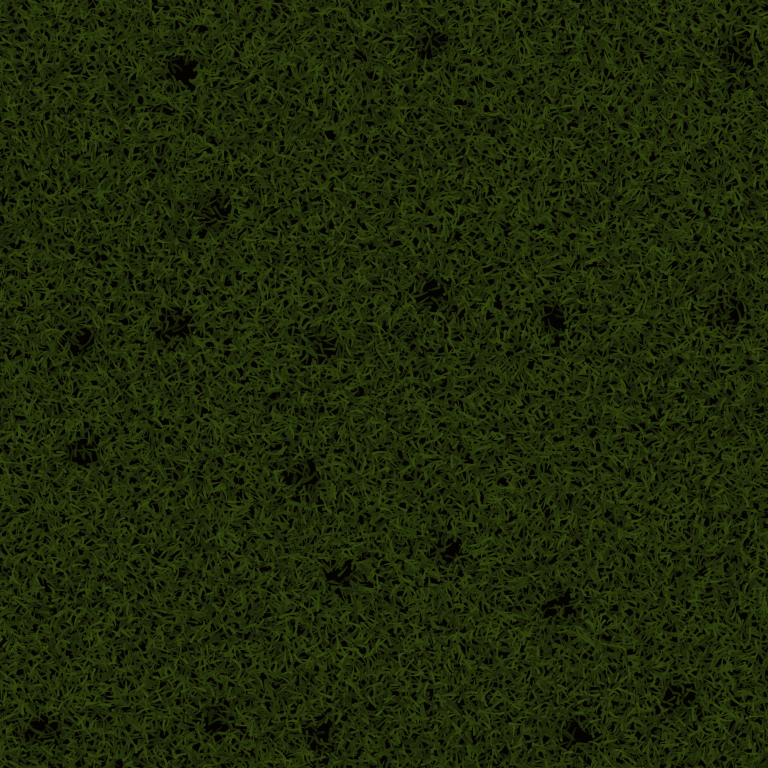
Write a three.js fragment shader that draws this texture.

```glsl
varying vec2 vUv;

#define CELLS 80.0
#define LAYERS 5
#define BLADE_MIN 0.45
#define BLADE_MAX 0.75
#define BLADE_WIDTH 0.15
#define EDGE 0.085
#define SPOT_CELLS 6.0
#define SPOT_RADIUS 0.2
#define SOIL vec3(0.016, 0.012, 0.008)
#define SHADE_GREEN vec3(0.098, 0.132, 0.030)
#define LIT_GREEN vec3(0.210, 0.288, 0.054)

// Four random values per cell, without sine
vec4 hash4(vec2 p) {
  vec4 q = fract(p.xyxy * vec4(0.1031, 0.1030, 0.0973, 0.1099));
  q += dot(q, q.wzxy + 33.33);
  return fract((q.xxyz + q.yzzw) * q.zywx);
}

// Bare spots: 1 at the centre, 0 outside
float bareSpot(vec2 uv) {
  vec2 p = uv * SPOT_CELLS;
  vec4 rnd = hash4(floor(p) + 517.0);
  vec2 centre = mix(vec2(0.25), vec2(0.75), rnd.xy);
  float present = step(0.42, rnd.z);
  return present * (1.0 - smoothstep(0.25, 1.0, distance(fract(p), centre) / SPOT_RADIUS));
}

// Coverage of one bent blade, tapering from root to tip
float blade(vec2 p, float angle, float halfLength, float bend) {
  vec2 dir = vec2(cos(angle), sin(angle));
  vec2 q = vec2(dot(p, dir), dot(p, vec2(-dir.y, dir.x)));
  float x = clamp(q.x, -halfLength, halfLength);
  float t = x / halfLength;
  float halfWidth = BLADE_WIDTH * mix(1.0, 0.3, 0.5 + 0.5 * t);
  float d = length(q - vec2(x, bend * halfLength * t * t)) - halfWidth;
  return 1.0 - smoothstep(-EDGE, EDGE, d);
}

void main() {
  vec3 color = SOIL;

  // Stack layers of blades, from the ground up
  for (int layer = 0; layer < LAYERS; layer++) {
    float level = float(layer);
    float height = level / float(LAYERS - 1);
    vec2 shift = level * vec2(0.37, 0.61);
    vec2 p = vUv * CELLS + shift;
    vec2 home = floor(p);

    for (int j = -1; j <= 1; j++) {
      for (int i = -1; i <= 1; i++) {
        vec2 cell = home + vec2(float(i), float(j));
        vec4 place = hash4(cell + level * 131.0 + 11.0);
        vec4 look = hash4(cell + level * 173.0 + 701.0);
        vec2 root = cell + place.xy;

        float halfLength = mix(BLADE_MIN, BLADE_MAX, place.w);
        float cover = blade(p - root, place.z * 6.2832, halfLength, (look.x - 0.5) * 0.5);

        // Thin the grass inside bare spots
        float bare = bareSpot((root - shift) / CELLS);
        cover *= step(bare * 0.7, look.y);

        float tone = look.z * mix(0.7, 1.0, height);
        vec3 green = mix(SHADE_GREEN, LIT_GREEN, tone) * (1.0 - 0.25 * bare);
        color = mix(color, green, cover);
      }
    }
  }

  gl_FragColor = vec4(color, 1.0);
}
```
